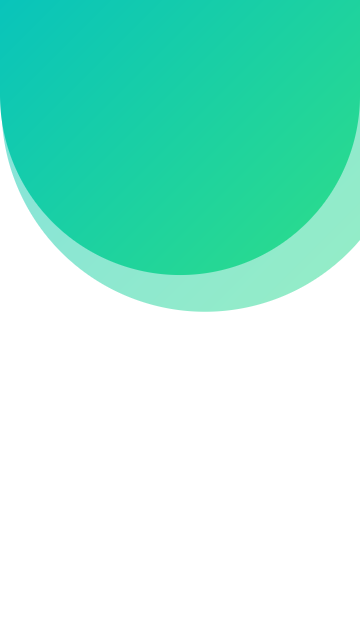
Give the GLSL for this background, as a Shadertoy shader.

```glsl
// Two overlapping teal-to-green round-bottomed drops hanging from the top of a white page.
#define FRONT_CENTER vec2(0.5, 0.264)
#define FRONT_RADIUS 0.5
#define BACK_CENTER vec2(0.5694, 0.301)
#define BACK_RADIUS 0.565
#define BACK_OPACITY 0.5
#define FRONT_RAMP vec2(0.0, 1.47)
#define BACK_RAMP vec2(0.093, 1.669)
#define TEAL vec3(0.035, 0.769, 0.733)
#define GREEN vec3(0.157, 0.851, 0.569)
#define PAGE vec3(1.0)

// Signed distance to a column that ends in a half circle (y points down).
float dropDistance(vec2 p, vec2 center, float radius) {
    vec2 q = p - center;
    return length(vec2(q.x, max(q.y, 0.0))) - radius;
}

// Edge coverage, one pixel wide.
float coverage(float distanceToEdge, float pixel) {
    return clamp(0.5 - distanceToEdge / pixel, 0.0, 1.0);
}

// Diagonal gradient from the upper left to the lower right.
vec3 diagonalGradient(vec2 p, vec2 ramp) {
    float t = (p.x + p.y - ramp.x) / (ramp.y - ramp.x);
    return mix(TEAL, GREEN, clamp(t, 0.0, 1.0));
}

void mainImage(out vec4 fragColor, in vec2 fragCoord) {
    // Canvas widths, measured from the upper left corner
    float pixel = 1.0 / iResolution.x;
    vec2 p = vec2(fragCoord.x, iResolution.y - fragCoord.y) * pixel;

    // Translucent drop behind
    float back = coverage(dropDistance(p, BACK_CENTER, BACK_RADIUS), pixel);
    vec3 color = mix(PAGE, diagonalGradient(p, BACK_RAMP), back * BACK_OPACITY);

    // Solid drop in front
    float front = coverage(dropDistance(p, FRONT_CENTER, FRONT_RADIUS), pixel);
    color = mix(color, diagonalGradient(p, FRONT_RAMP), front);

    fragColor = vec4(color, 1.0);
}
```
